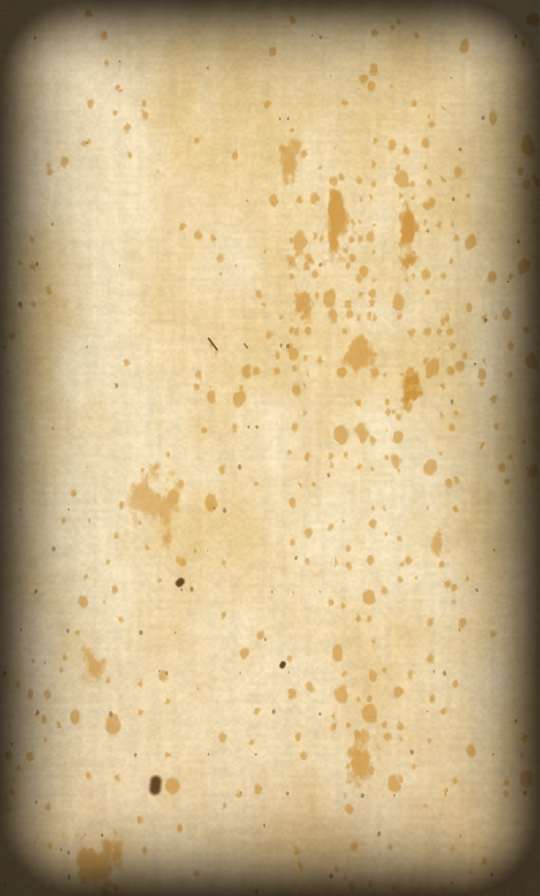
This texture is drawn by a Shadertoy shader. Its source:

```glsl
// Aged parchment: warm cream paper with fibres, rust stains and dark flecks,
// closed in by a soft burnt border. Layered value noise tints the sheet, noisy
// ellipses make the stains, and a rounded-box distance shades the edges.

float hash(vec2 p) {
    return fract(sin(dot(p, vec2(127.1, 311.7))) * 43758.545);
}

float noise(vec2 p) {
    vec2 i = floor(p), f = fract(p);
    f = f * f * (3.0 - 2.0 * f);
    return mix(mix(hash(i), hash(i + vec2(1, 0)), f.x),
               mix(hash(i + vec2(0, 1)), hash(i + vec2(1, 1)), f.x), f.y);
}

float fbm(vec2 p) {
    float sum = 0.0, amp = 0.5;
    for (int i = 0; i < 5; i++) {
        sum += amp * noise(p);
        p = mat2(1.6, 1.2, -1.2, 1.6) * p + 7.3;
        amp *= 0.5;
    }
    return sum;
}

// Soft elliptical cloud, 1 at its centre
float cloud(vec2 p, vec2 centre, vec2 size) {
    vec2 q = (p - centre) / size;
    return exp(-dot(q, q));
}

// Ragged blot whose rim is broken up by a noise value
float stain(vec2 p, vec2 centre, vec2 size, float ragged) {
    float r = length((p - centre) / size);
    return 1.0 - smoothstep(0.35, 1.25, r + (ragged - 0.48) * 3.2);
}

// Smooth-edged stroke from a to b
float stroke(vec2 p, vec2 a, vec2 b, float radius, float soft) {
    vec2 d = b - a;
    float t = clamp(dot(p - a, d) / dot(d, d), 0.0, 1.0);
    return 1.0 - smoothstep(radius - soft, radius + soft, length(p - a - t * d));
}

// One jittered speck per grid cell, kept where its hash is below the density
float specks(vec2 p, float cells, float density, float seed, float soft) {
    vec2 id = floor(p * cells), f = fract(p * cells);
    vec2 centre = 0.3 + 0.4 * vec2(hash(id + seed), hash(id + seed + 19.0));
    float radius = mix(0.08, 0.24, hash(id + seed + 41.0));
    vec2 q = (f - centre) * vec2(1.0, 0.75);
    float dist = length(q) + 0.12 * (noise(p * cells * 5.0) - 0.5);
    float dotMask = 1.0 - smoothstep(radius - soft * cells, radius + soft * cells, dist);
    return dotMask * step(hash(id + seed + 73.0), density);
}

// Distance inward from the rim of a rounded sheet
float insetDistance(vec2 p, vec2 sheet, float corner) {
    vec2 q = abs(p - 0.5 * sheet) - 0.5 * sheet + corner;
    return corner - length(max(q, 0.0)) - min(max(q.x, q.y), 0.0);
}

vec3 paper(vec2 p) {
    float broad = fbm(p * vec2(9.0, 5.0) + 3.0);
    float mottled = fbm(p * vec2(26.0, 17.0) + 11.0);
    float yellow = 0.5 * cloud(p, vec2(0.24, 0.86), vec2(0.08, 0.07))
                 + 0.6 * cloud(p, vec2(0.05, 0.62), vec2(0.025, 0.13))
                 + 0.5 * cloud(p, vec2(0.50, 0.60), vec2(0.05, 0.08))
                 + 0.4 * cloud(p, vec2(0.50, 0.92), vec2(0.10, 0.07));
    float pale = cloud(p, vec2(0.09, 0.86), vec2(0.07, 0.12))
               + 0.6 * cloud(p, vec2(0.30, 0.50), vec2(0.04, 0.06));
    float aged = 0.35 + 1.5 * (broad - 0.48) + 1.3 * (mottled - 0.48) + yellow - 0.4 * pale;
    vec3 col = mix(vec3(0.96, 0.89, 0.74), vec3(0.91, 0.80, 0.57), clamp(aged, 0.0, 1.0));
    float lowTan = (1.0 - smoothstep(0.02, 0.42, p.y)) * (0.5 + broad);
    col = mix(col, vec3(0.83, 0.70, 0.50), 0.42 * lowTan);

    // Weave and grain
    float weave = noise(p * vec2(28.0, 240.0)) + noise(p * vec2(180.0, 18.0)) - 1.0;
    float grain = noise(p * 330.0) + 0.6 * noise(p * 170.0 + 5.0) - 0.8;
    return col * (1.0 + 0.035 * weave + 0.055 * grain);
}

float rustStains(vec2 p, float soft) {
    float n = fbm(p * vec2(75.0, 55.0));
    float s = 0.75 * stain(p, vec2(0.375, 0.753), vec2(0.014, 0.034), n);
    s = max(s, 0.80 * stain(p, vec2(0.456, 0.736), vec2(0.010, 0.026), n));
    s = max(s, 0.70 * stain(p, vec2(0.332, 0.716), vec2(0.011, 0.014), n));
    s = max(s, 0.65 * stain(p, vec2(0.334, 0.658), vec2(0.010, 0.014), n));
    s = max(s, 0.60 * stain(p, vec2(0.403, 0.610), vec2(0.015, 0.018), n));
    s = max(s, 0.85 * stain(p, vec2(0.455, 0.560), vec2(0.010, 0.018), n));
    s = max(s, 0.60 * stain(p, vec2(0.325, 0.815), vec2(0.013, 0.024), n));
    s = max(s, 0.55 * stain(p, vec2(0.488, 0.395), vec2(0.010, 0.014), n));
    s = max(s, 0.50 * stain(p, vec2(0.170, 0.440), vec2(0.025, 0.032), n));
    s = max(s, 0.55 * stain(p, vec2(0.102, 0.264), vec2(0.012, 0.018), n));
    s = max(s, 0.65 * stain(p, vec2(0.403, 0.150), vec2(0.012, 0.024), n));
    s = max(s, 0.60 * stain(p, vec2(0.105, 0.035), vec2(0.025, 0.025), n));

    // Scattered spotting, densest down the right of the sheet
    float density = 0.03 + 0.28 * cloud(p, vec2(0.43, 0.66), vec2(0.13, 0.20))
                  + 0.16 * cloud(p, vec2(0.42, 0.20), vec2(0.08, 0.18))
                  + 0.10 * cloud(p, vec2(0.15, 0.86), vec2(0.06, 0.06));
    for (int i = 0; i < 3; i++) {
        float layer = float(i);
        s = max(s, 0.55 * specks(p, 28.0 + 19.0 * layer, density, 5.0 * layer, soft * 2.0));
    }
    return s;
}

void mainImage(out vec4 fragColor, in vec2 fragCoord) {
    vec2 p = fragCoord / iResolution.y;
    vec2 sheet = iResolution.xy / iResolution.y;
    float soft = 0.8 / iResolution.y;
    vec3 col = paper(p);
    col = mix(col, vec3(0.79, 0.55, 0.20), rustStains(p, soft));

    // Burn marks, splinters and tiny flecks
    float burn = stroke(p, vec2(0.173, 0.119), vec2(0.174, 0.128), 0.006, 0.003);
    burn = max(burn, stroke(p, vec2(0.200, 0.349), vec2(0.202, 0.351), 0.004, 0.002));
    burn = max(burn, stroke(p, vec2(0.315, 0.257), vec2(0.316, 0.259), 0.003, 0.0015));
    burn = max(burn, 0.8 * stroke(p, vec2(0.233, 0.622), vec2(0.242, 0.610), 0.0012, soft));
    burn = max(burn, 0.6 * stroke(p, vec2(0.273, 0.616), vec2(0.276, 0.612), 0.001, soft));
    burn = max(burn, 0.45 * specks(p, 110.0, 0.018, 31.0, soft));
    col = mix(col, vec3(0.30, 0.18, 0.06), 0.85 * burn);

    // Burnt border
    float inset = max(insetDistance(p, sheet, 0.09), 0.0);
    inset *= 0.9 + 0.2 * fbm(p * 8.0);
    float shade = 0.74 * exp(-pow(inset / 0.047, 1.3));
    col *= 1.0 - shade * vec3(0.98, 1.0, 1.03);
    fragColor = vec4(clamp(col, 0.0, 1.0), 1.0);
}
```
